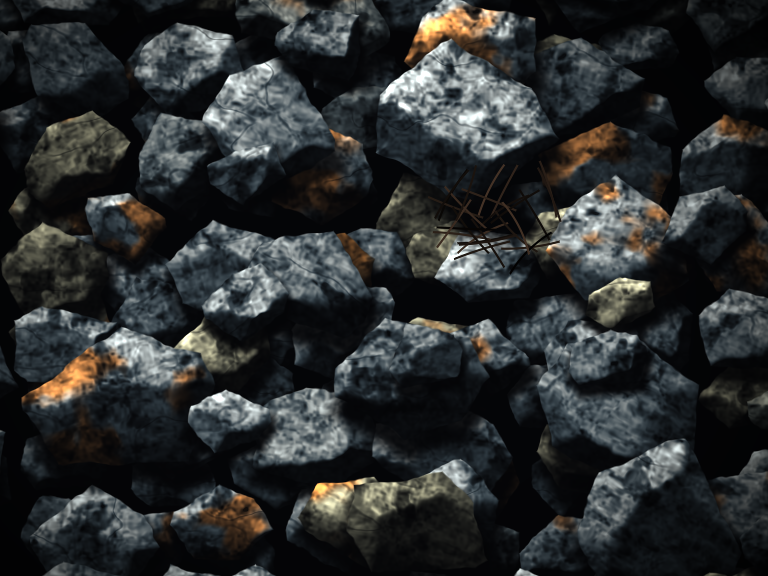
Reproduce this texture procedurally as a Shadertoy shader.

```glsl
const int LAYERS = 4;
const int SIDES = 7;
const float TAU = 6.2832;
const vec4 LAYER_SIZE = vec4(0.14, 0.185, 0.25, 0.13);
const vec4 LAYER_FILL = vec4(1.0, 0.85, 0.5, 0.25);
const vec4 LAYER_LIGHT = vec4(0.6, 0.9, 1.05, 1.0);
const vec2 CELL_SHAPE = vec2(1.25, 0.85);
const vec2 ROCK_SHAPE = vec2(0.62, 0.43);
const vec2 SHADOW_SHIFT = vec2(-0.03, 0.12);
const vec3 LIGHT = vec3(-0.3, 0.75, 0.6);
const vec3 GAP = vec3(0.016, 0.018, 0.026);
const vec3 SLATE = vec3(0.74, 0.95, 1.06);
const vec3 PALE = vec3(0.97, 1.02, 1.01);
const vec3 OLIVE = vec3(1.06, 1.03, 0.8);
const vec3 RUST = vec3(1.35, 0.78, 0.3);
const vec3 STRAW = vec3(0.27, 0.2, 0.15);
const vec2 NEST = vec2(0.87, 0.62);

float hash(vec2 p) {
    return fract(sin(dot(p, vec2(127.1, 311.7))) * 43758.5453);
}

float noise(vec2 p) {
    vec2 i = floor(p), f = fract(p);
    f = f * f * (3.0 - 2.0 * f);
    return mix(mix(hash(i), hash(i + vec2(1, 0)), f.x),
               mix(hash(i + vec2(0, 1)), hash(i + vec2(1, 1)), f.x), f.y);
}

float fbm(vec2 p) {
    return 0.54 * noise(p) + 0.29 * noise(p * 2.1 + 7.3) + 0.17 * noise(p * 4.3 + 3.1);
}

mat2 rotation(float a) {
    return mat2(cos(a), -sin(a), sin(a), cos(a));
}

// Mineral surface: grain, foliation, cracks and rust over a lit facet
vec3 stone(vec2 q, float lit, vec2 seed) {
    float kind = hash(seed + 5.1);
    vec2 uv = q + 9.0 * vec2(kind, hash(seed + 6.2));
    float grain = 0.6 * noise(uv * 170.0) + 0.4 * noise(uv * 85.0);
    float mottle = fbm(uv * 24.0);
    float streak = fbm(uv * vec2(15.0, 65.0));
    float crack = smoothstep(0.0, 0.025, abs(fbm(uv * vec2(6.0, 10.0)) - 0.5));
    float relief = fbm(uv * 30.0) - fbm(uv * 30.0 + vec2(-0.15, 0.4));

    float albedo = mix(0.4, 0.78, hash(seed + 7.3)) * (kind > 0.85 ? 1.4 : 1.0);
    float v = albedo * lit * mix(0.65, 1.0, crack);
    v *= max(0.1, 1.0 + 1.25 * (grain - 0.5) + 1.1 * (mottle - 0.5)
                  + 0.9 * (streak - 0.5) + 1.3 * relief);
    v *= mix(0.4, 1.0, smoothstep(0.26, 0.4, mottle));

    vec3 tint = mix(SLATE, PALE, smoothstep(0.1, 0.6, v));
    tint = mix(tint, OLIVE, 0.85 * smoothstep(0.72, 0.8, hash(seed + 8.4)));
    float stain = smoothstep(0.52, 0.66, fbm(uv * 11.0)) * step(0.72, hash(seed + 9.5));
    return GAP + v * mix(tint, RUST, 0.8 * stain);
}

// Lays one faceted rock and its shadow over the pile
void addRock(inout vec3 col, vec2 p, vec2 seed, float size, float bright, float px) {
    mat2 turn = rotation((hash(seed + 1.7) - 0.5) * 1.1);
    vec2 q = turn * p, shadowQ = turn * (p + SHADOW_SHIFT * size);
    vec2 radii = ROCK_SHAPE * size * mix(0.78, 1.1, hash(seed + 2.8));
    float edge = -10.0, shadowEdge = -10.0;

    // Top facet, then the sides, blended by their heights
    vec2 tilt = (vec2(hash(seed + 3.9), hash(seed + 4.6)) - 0.5) * 0.9;
    float blend = 0.022 * size;
    float weight = exp(-max(0.42 * radii.y - dot(tilt, q), -0.5 * size) / blend);
    vec3 normal = normalize(vec3(tilt, 1.0)) * weight;
    float total = weight;
    for (int k = 0; k < SIDES; k++) {
        vec2 s = seed + float(k) * 3.37;
        float a = (float(k) + 0.75 * hash(s + 0.4)) * TAU / float(SIDES);
        vec2 dir = vec2(cos(a), sin(a));
        float reach = length(radii * dir) * mix(0.78, 1.06, hash(s + 1.3));
        float slope = mix(0.6, 1.8, hash(s + 2.2));
        float d = dot(q, dir) - reach;
        edge = max(edge, d);
        shadowEdge = max(shadowEdge, dot(shadowQ, dir) - reach);
        weight = exp(-max(-d * slope, -0.5 * size) / blend);
        normal += normalize(vec3(dir * slope, 1.0)) * weight;
        total += weight;
    }

    float shadow = 1.0 - smoothstep(-0.04 * size, 0.13 * size, shadowEdge);
    col = mix(col, GAP, 0.93 * shadow);
    if (edge < px) {
        vec3 n = normalize(normal / total);
        n.xy = n.xy * turn;
        float diffuse = max(dot(n, normalize(LIGHT)), 0.0);
        float lit = bright * (0.035 + 1.05 * pow(diffuse, 1.35));
        col = mix(col, stone(q, lit, seed), 1.0 - smoothstep(-px, px, edge));
    }
}

// Dry stalks tangled in a dark hollow
void addNest(inout vec3 col, vec2 p, float px) {
    float hollow = length((p - NEST) * vec2(0.8, 1.3)) + 0.06 * fbm(p * 25.0);
    col = mix(GAP, col, smoothstep(0.06, 0.12, hollow));
    for (int i = 0; i < 26; i++) {
        vec2 s = vec2(float(i), 4.0);
        vec2 c = NEST + (vec2(hash(s), hash(s + 1.0)) - 0.5) * vec2(0.18, 0.11);
        vec2 q = rotation((hash(s + 2.0) - 0.5) * 2.6) * (p - c);
        q.y += 5.0 * (hash(s + 3.0) - 0.5) * q.x * q.x;
        float d = max(abs(q.y) - 0.0008, abs(q.x) - 0.05);
        col = mix(col, STRAW * hash(s + 5.0), 1.0 - smoothstep(0.0, 1.2 * px, d));
    }
}

void mainImage(out vec4 fragColor, in vec2 fragCoord) {
    vec2 uv = fragCoord / iResolution.xy;
    vec2 p = fragCoord / iResolution.y;
    float px = 1.0 / iResolution.y;
    vec3 col = GAP;

    // Pile up the layers, upper rows first so lower rocks lie in front
    for (int layer = 0; layer < LAYERS; layer++) {
        float size = LAYER_SIZE[layer];
        vec2 chip = vec2(fbm(p * 5.0 / size), fbm(p * 5.0 / size + 31.0)) - 0.5;
        vec2 wp = p + chip * 0.07 * size;
        vec2 cell = CELL_SHAPE * size;
        vec2 home = floor(wp / cell);
        for (int j = 1; j >= -1; j--) {
            for (int i = -1; i <= 1; i++) {
                vec2 id = home + vec2(i, j);
                vec2 seed = id + float(layer) * 41.7 + 13.0;
                if (hash(seed) > LAYER_FILL[layer]) continue;
                vec2 jitter = (vec2(hash(seed + 0.3), hash(seed + 0.8)) - 0.5) * 0.45;
                vec2 center = (id + 0.5 + jitter) * cell;
                addRock(col, wp - center, seed, size, LAYER_LIGHT[layer], px);
            }
        }
    }
    addNest(col, p, px);

    // Darkened corners
    float rim = length((uv - vec2(0.46, 0.47)) * vec2(1.25, 1.1));
    col *= 1.0 - 0.85 * smoothstep(0.38, 1.0, rim);
    fragColor = vec4(clamp(col, 0.0, 1.0), 1.0);
}
```
